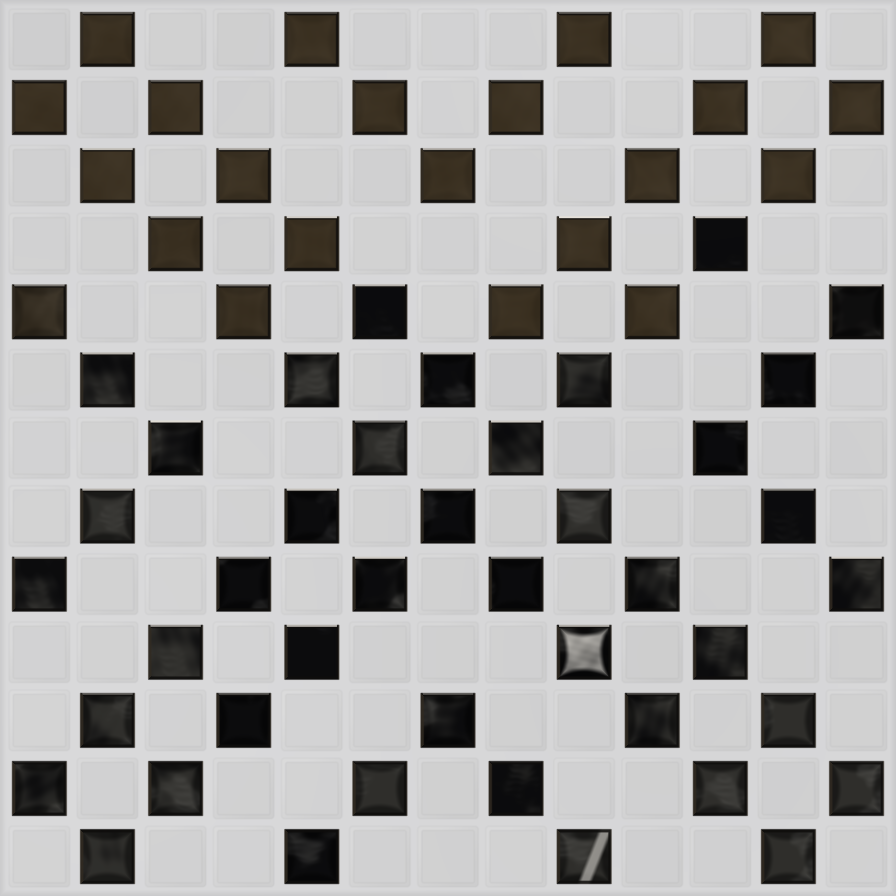
A Shadertoy shader for this pattern:

```glsl
#define PITCH 0.0760
#define HALF_COUNT 6.0
#define PALE_HALF 0.445
#define DARK_HALF 0.403
#define FACE_HALF 0.355
#define SOFTNESS 0.014
#define GROUT vec3(0.845, 0.845, 0.85)
#define PALE vec3(0.82, 0.82, 0.822)
#define BRONZE vec3(0.235, 0.195, 0.135)
#define SMOKE vec3(0.185, 0.182, 0.170)
#define BLACK vec3(0.045, 0.045, 0.050)
#define GLINT vec3(0.94, 0.92, 0.89)

float hash(vec2 p) {
    vec3 q = fract(vec3(p.xyx) * 0.1031 + 0.37);
    q += dot(q, q.yzx + 33.33);
    return fract((q.x + q.y) * q.z);
}

float roundBox(vec2 p, float halfSize, float radius) {
    vec2 q = abs(p) - halfSize + radius;
    return length(max(q, 0.0)) + min(max(q.x, q.y), 0.0) - radius;
}

// Layered sines: a wavy reflection that differs per tile
float ripple(vec2 p, float seed) {
    float sum = 0.0, amp = 1.0, angle = seed * 6.283;
    for (int i = 0; i < 4; i++) {
        vec2 dir = vec2(cos(angle), sin(angle));
        sum += amp * sin(dot(p, dir) * 5.0 / amp + angle * 3.0);
        amp *= 0.55;
        angle += 1.9;
    }
    return sum;
}

// Mirrored diagonals choose the dark tiles
bool isDark(vec2 id) {
    vec2 a = abs(id);
    return abs(mod(abs(a.x - a.y), 3.0) - 1.0) < 0.5;
}

vec3 paleTile(vec2 p, vec2 id, float aa) {
    float d = roundBox(p, PALE_HALF, 0.05);
    float inner = roundBox(p, 0.385, 0.03);
    vec3 col = PALE + 0.012 * (hash(id + 7.0) - 0.5);
    // Shallow bevel lit from the upper left
    float rim = smoothstep(-aa, aa, inner);
    col += rim * (0.008 + 0.02 * clamp((p.y - p.x) * 2.0, -1.0, 1.0));
    col -= 0.022 * (1.0 - smoothstep(0.0, 0.012 + aa, abs(inner)));
    col = mix(col, GROUT, smoothstep(-aa, aa, d));
    return col - 0.02 * (1.0 - smoothstep(0.0, 0.012 + aa, abs(d)));
}

vec3 darkFace(vec2 p, vec2 id) {
    float pick = hash(id + 19.0), seed = hash(id + 3.0);
    float wave = ripple(p, seed);
    // Bronze above, black in the middle, smoky glass below
    float warm = smoothstep(-0.5, 0.5, id.y - 2.6 + 3.0 * (pick - 0.5));
    float smoke = smoothstep(0.35, 0.75, pick + 0.12 * wave - 0.04 * id.y - 0.06);
    vec3 col = mix(mix(BLACK, SMOKE, smoke), BRONZE, warm);
    // Domed glaze: dark lobes creep in from the sides
    vec2 q = p / FACE_HALF;
    vec2 lobe = 0.78 + 0.25 * q.yx * q.yx - abs(q);
    float dome = smoothstep(-0.05, 0.22, min(lobe.x, lobe.y));
    col *= mix(1.0, 0.55 + 0.45 * dome, (1.0 - 0.8 * warm) * step(0.3, seed));
    // Faint sheen and brushed streaks
    float streak = sin(p.y * 60.0 + 3.0 * wave) * sin(p.x * 9.0 + seed * 40.0);
    float sheen = smoothstep(0.2, 1.3, wave) * (1.0 - warm);
    col += sheen * (0.07 * seed + 0.012 * streak);
    col += 0.008 * warm * wave;
    // Two tiles catch the light strongly
    if (id.x == 2.0 && id.y < 0.0 && mod(id.y, 3.0) < 0.5) {
        float band = 1.0 - smoothstep(0.04, 0.12, abs(p.x - 0.4 * p.y - 0.16));
        float broad = dome * (0.78 + 0.12 * ripple(p * 2.0, 0.3));
        float glare = id.y > -4.5 ? broad : 0.75 * band;
        col = mix(col, vec3(0.70, 0.69, 0.67), clamp(glare, 0.0, 1.0));
    }
    return col;
}

vec3 darkTile(vec2 p, vec2 id, float aa) {
    float d = roundBox(p, DARK_HALF, 0.012);
    vec3 col = darkFace(p, id);
    // Bevel: deep at right and bottom, brownish on the left
    float rim = smoothstep(-aa, aa, roundBox(p, FACE_HALF, 0.01));
    vec3 edge = vec3(0.055, 0.05, 0.045);
    edge = mix(edge, vec3(0.19, 0.165, 0.13), step(abs(p.y), -p.x));
    col = mix(col, edge, rim * 0.85);
    float outerRight = smoothstep(0.375, 0.4, p.x);
    col = mix(col, vec3(0.32, 0.29, 0.25), 0.6 * outerRight);
    // Bright line along the upper bevel
    float line = smoothstep(0.365, 0.383, p.y) * (1.0 - smoothstep(0.36, 0.38, abs(p.x)));
    float lit = smoothstep(-5.5, -2.0, id.y) * (1.0 - 0.7 * smoothstep(3.5, 5.0, id.y));
    lit *= 0.4 + 0.6 * hash(id + 41.0);
    col = mix(col, GLINT, line * lit);
    return mix(col, GROUT, smoothstep(-aa, aa, d));
}

void mainImage(out vec4 fragColor, in vec2 fragCoord) {
    vec2 uv = fragCoord / iResolution.xy;
    vec2 grid = (uv - 0.5) / PITCH;
    vec2 id = clamp(floor(grid + 0.5), -HALF_COUNT, HALF_COUNT);
    vec2 p = grid - id;
    float aa = max(SOFTNESS, 0.75 / (PITCH * min(iResolution.x, iResolution.y)));

    vec3 col = isDark(id) ? darkTile(p, id, aa) : paleTile(p, id, aa);

    // Uneven light and a shaded outer border
    col *= 1.0 + 0.008 * sin(uv.x * 5.0 + 1.0) * sin(uv.y * 4.0 + 0.5);
    vec2 border = min(uv, 1.0 - uv);
    col *= 0.94 + 0.06 * smoothstep(0.0, 0.008, min(border.x, border.y));
    fragColor = vec4(col, 1.0);
}
```
